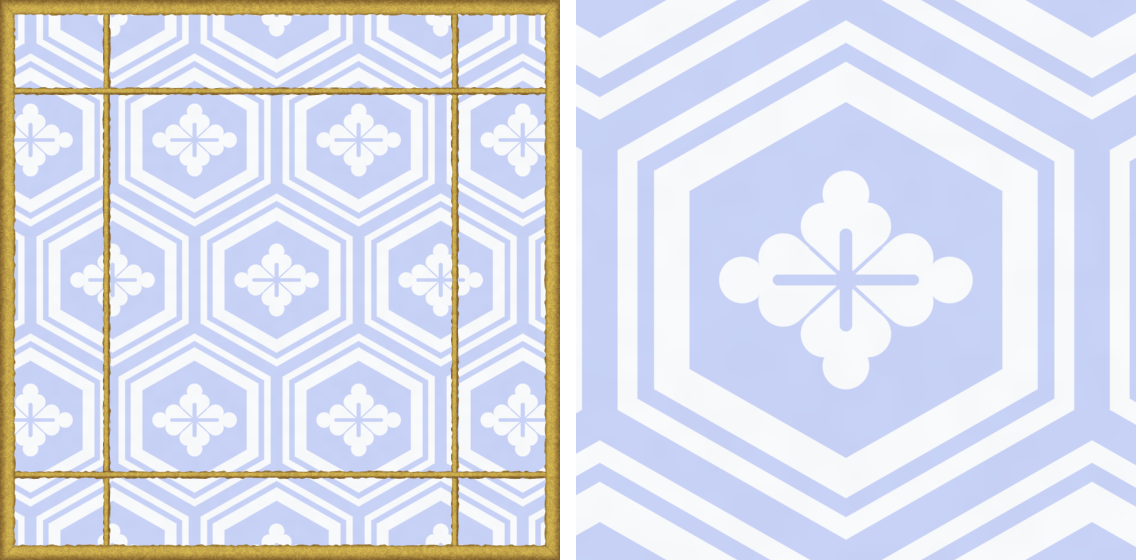
Left: the whole. Right: its middle third, enlarged.
Write a Shadertoy shader that draws this pattern.

```glsl
// White hexagons with four-petal flowers on pale blue, under a worn gold frame and lattice.

const vec3 BLUE = vec3(0.78, 0.82, 0.965);
const vec3 WHITE = vec3(0.972, 0.976, 0.98);
const vec3 GOLD_LIGHT = vec3(0.79, 0.67, 0.30);
const vec3 GOLD_DARK = vec3(0.51, 0.38, 0.17);

const float PITCH = 0.293;          // hexagon spacing across
const float ROW = 0.25;             // hexagon spacing down
const float FLOWER_UNITS = 1152.0;  // flower units per canvas width

float hash(vec2 p) {
    vec3 q = fract(vec3(p.xyx) * 0.1031);
    q += dot(q, q.yzx + 33.33);
    return fract((q.x + q.y) * q.z);
}

float noise(vec2 p) {
    vec2 i = floor(p), f = fract(p);
    f = f * f * (3.0 - 2.0 * f);
    return mix(mix(hash(i), hash(i + vec2(1, 0)), f.x),
               mix(hash(i + vec2(0, 1)), hash(i + vec2(1, 1)), f.x), f.y);
}

float fill(float d, float px) {
    return 1.0 - smoothstep(-px, px, d);
}

float band(float d, float inner, float outer) {
    return abs(d - 0.5 * (inner + outer)) - 0.5 * (outer - inner);
}

float segment(vec2 p, vec2 a, vec2 b) {
    vec2 ab = b - a;
    return length(p - a - ab * clamp(dot(p - a, ab) / dot(ab, ab), 0.0, 1.0));
}

// Offset from the nearest centre of a staggered lattice
vec2 hexCell(vec2 p, float pitch) {
    vec2 s = pitch * vec2(1.0, sqrt(3.0));
    vec2 a = mod(p + 0.5 * s, s) - 0.5 * s;
    vec2 b = mod(p, s) - 0.5 * s;
    return dot(a, a) < dot(b, b) ? a : b;
}

float hexDistance(vec2 p) {
    p = abs(p);
    return max(p.x, dot(p, vec2(0.5, 0.8660)));
}

// Three-lobed petal pointing along +x
float petal(vec2 p, vec2 lobe, float tip, float radius) {
    p.y = abs(p.y);
    float sides = length(p - lobe) - radius;
    float end = length(p - vec2(tip, 0.0)) - 16.0;
    float core = segment(p, vec2(lobe.x, 0.0), vec2(tip, 0.0)) - 10.0;
    float reach = length(lobe);
    float angle = atan(lobe.y, lobe.x) + asin(radius / reach);
    float wedge = dot(p, vec2(-sin(angle), cos(angle)));
    wedge = max(wedge, length(p) - 0.92 * reach);
    return min(min(sides, end), min(core, wedge));
}

float flower(vec2 p) {
    p = abs(p);
    float petals = min(petal(p, vec2(43.0, 15.0), 71.0, 17.0),
                       petal(p.yx, vec2(37.0, 15.0), 59.0, 16.0));
    float bars = min(segment(p, vec2(0), vec2(46.5, 0.0)) - 3.7,
                     segment(p, vec2(0), vec2(0.0, 31.0)) - 4.3);
    float seams = segment(p, vec2(0), vec2(24.0, 22.0)) - 1.3;
    float cuts = min(min(bars, seams), length(p) - 8.0);
    return max(petals, -cuts);
}

vec3 hexPattern(vec2 uv, float px) {
    float squash = PITCH * 0.8660 / ROW;
    vec2 cell = hexCell((uv - vec2(0.494, 0.5)) * vec2(1.0, squash), PITCH);
    float h = hexDistance(cell);
    float ink = max(fill(band(h, 0.0931, 0.1142), px),
                    fill(band(h, 0.1241, 0.1359), px));
    vec2 f = cell / vec2(1.0, squash) * FLOWER_UNITS;
    ink = max(ink, fill(flower(f) / FLOWER_UNITS, px));
    return mix(BLUE, WHITE, ink) + 0.012 * (noise(uv * 60.0) - 0.5);
}

vec3 gold(float shade, vec2 uv) {
    float grain = 0.6 * noise(uv * 390.0) + 0.4 * noise(uv * 170.0) - 0.5;
    return mix(GOLD_DARK, GOLD_LIGHT, clamp(shade + 0.55 * grain, 0.0, 1.15));
}

// Lays one rough bar; offset is the signed distance from its centre line
vec3 layBar(vec3 col, float offset, float halfWidth, float wear, vec2 uv, float px) {
    float d = abs(offset) - halfWidth + wear;
    float t = offset / halfWidth;
    float shade = 1.0 - smoothstep(0.2, 1.0, abs(t + 0.18));
    return mix(col, gold(shade, uv), fill(d, px));
}

void mainImage(out vec4 fragColor, in vec2 fragCoord) {
    vec2 uv = fragCoord / iResolution.xy;
    float px = 0.9 / min(iResolution.x, iResolution.y);
    vec3 col = hexPattern(uv, px);

    // Lattice: two bars each way, mirrored about their own centre
    float wear = 0.0032 * (noise(uv * 150.0) - 0.5);
    vec2 c = uv - vec2(0.5015, 0.4945);
    vec2 offset = (abs(c) - vec2(0.311, 0.3425)) * sign(c);
    col = layBar(col, offset.x, 0.0060, wear, uv, px);
    col = layBar(col, -offset.y, 0.0060, wear, uv, px);

    // Bevelled frame
    vec2 edge = min(uv, 1.0 - uv);
    float depth = min(edge.x, edge.y);
    float t = depth / 0.0266;
    float shade = smoothstep(-0.1, 0.55, t) * (1.0 - 0.75 * smoothstep(0.78, 1.02, t));
    shade *= 0.7 + 0.3 * smoothstep(0.0, 0.003, abs(edge.x - edge.y));
    col = mix(col, gold(shade, uv), fill(depth - 0.0266 + wear, px));

    fragColor = vec4(col, 1.0);
}
```
